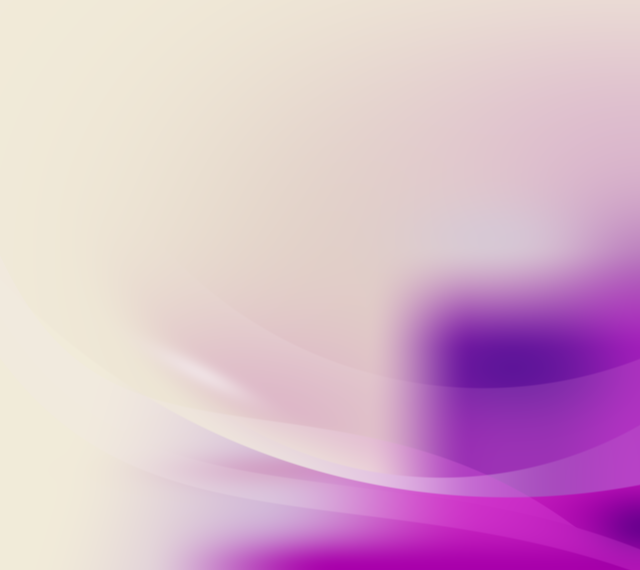
A Shadertoy shader for this background:

```glsl
#define CREAM vec3(0.945, 0.92, 0.85)
#define TAN vec3(0.87, 0.81, 0.76)
#define ROSE vec3(0.86, 0.72, 0.80)
#define LILAC vec3(0.82, 0.72, 0.85)
#define PURPLE vec3(0.56, 0.12, 0.68)
#define INDIGO vec3(0.37, 0.08, 0.60)
#define MAGENTA vec3(0.79, 0.15, 0.76)
#define DEEP_MAGENTA vec3(0.66, 0.0, 0.67)
#define SHEEN vec3(0.95, 0.91, 0.92)
#define RIBBON_OPACITY 0.30
#define EDGE_SOFTNESS 1.3

// Elliptical soft light, 1 at its centre
float glow(vec2 p, vec2 centre, vec2 size) {
    vec2 q = (p - centre) / size;
    return exp(-dot(q, q));
}

// Antialiased coverage of the side where d is positive
float cover(float d) {
    float w = EDGE_SOFTNESS / iResolution.y;
    return smoothstep(-w, w, d);
}

float circle(vec2 p, vec2 centre, float radius) {
    return radius - length(p - centre);
}

// Height of a swoosh: steep at the left, level, then falling
float swoosh(float x, float level, float rise, float decay, float fall) {
    return level + rise * exp(-x / decay) - fall * x * x * x * x;
}

// Cream field with rose light and the soft purple block
vec3 upperField(vec2 p, float sheetEdge) {
    vec3 col = mix(CREAM, TAN, 0.75 * glow(p, vec2(0.64, 0.54), vec2(0.38, 0.36)));
    col = mix(col, ROSE, 0.9 * glow(p, vec2(1.12, 0.74), vec2(0.45, 0.25)));
    float sheet = smoothstep(-0.04, 0.07, sheetEdge);
    col = mix(col, vec3(0.86, 0.70, 0.77), sheet * glow(p, vec2(0.47, 0.26), vec2(0.33, 0.20)));
    col = mix(col, vec3(0.68, 0.38, 0.72), 0.9 * glow(p, vec2(1.14, 0.49), vec2(0.19, 0.15)));
    col = mix(col, vec3(0.83, 0.79, 0.85), 0.7 * glow(p, vec2(0.87, 0.58), vec2(0.15, 0.07)));

    float block = smoothstep(0.64, 0.83, p.x) * (1.0 - smoothstep(0.38, 0.57, p.y));
    vec3 violet = mix(PURPLE, vec3(0.66, 0.12, 0.74), smoothstep(0.95, 1.12, p.x));
    violet = mix(violet, INDIGO, glow(p, vec2(0.90, 0.355), vec2(0.16, 0.09)));
    return mix(col, violet, block);
}

// Cream to lilac to magenta along the base
vec3 lowerField(vec2 p) {
    vec3 col = mix(CREAM, LILAC, smoothstep(0.05, 0.50, p.x - 0.3 * p.y));
    col = mix(col, vec3(0.80, 0.52, 0.70), 0.6 * glow(p, vec2(0.49, 0.175), vec2(0.16, 0.03)));
    col = mix(col, MAGENTA, smoothstep(0.45, 0.85, p.x));
    float floorLight = smoothstep(0.25, 0.60, p.x) * glow(p, vec2(p.x, 0.0), vec2(1.0, 0.055));
    col = mix(col, DEEP_MAGENTA, floorLight);
    col = mix(col, DEEP_MAGENTA, 0.9 * glow(p, vec2(1.10, 0.10), vec2(0.17, 0.07)));
    return mix(col, vec3(0.42, 0.0, 0.56), glow(p, vec2(1.13, 0.075), vec2(0.08, 0.05)));
}

void mainImage(out vec4 fragColor, in vec2 fragCoord) {
    vec2 p = fragCoord / iResolution.xy;
    p.x *= 512.0 / 456.0;

    // Three nested arcs split the sheets
    float arcA = circle(p, vec2(0.848, 1.079), 0.760);
    float arcB = circle(p, vec2(0.775, 0.864), 0.702);
    float arcC = circle(p, vec2(0.892, 1.357), 1.2295);

    vec3 col = upperField(p, arcB);
    float sheetFade = smoothstep(0.22, 0.50, p.x);
    col = mix(col, vec3(0.90, 0.58, 0.87), 0.17 * cover(-arcA) * sheetFade * smoothstep(0.6, 0.9, p.x));
    col = mix(col, SHEEN, 0.16 * cover(-arcA) * sheetFade * (1.0 - smoothstep(0.55, 0.85, p.x))
        * exp(arcA / 0.12));

    // Pale crescent between the two lower arcs
    float crescent = 0.10 * smoothstep(0.5, 0.8, p.x) + 0.60 * glow(p, vec2(0.68, p.y), vec2(0.20, 1.0));
    col = mix(col, vec3(0.86, 0.76, 0.90), crescent * cover(-arcB));
    col = mix(lowerField(p), col, cover(arcC));

    // Translucent ribbons
    float top = swoosh(p.x, 0.262, 0.290, 0.135, 0.180);
    float middle = swoosh(p.x, 0.145, 0.300, 0.190, 0.069);
    float bottom = swoosh(p.x, 0.094, 0.278, 0.205, 0.064);
    vec3 ribbonColor = mix(SHEEN, vec3(0.88, 0.32, 0.88), smoothstep(0.50, 0.90, p.x));
    float upperRibbon = cover(top - p.y) * cover(p.y - middle);
    float lowerRibbon = cover(middle - p.y) * cover(p.y - bottom);
    float wedge = cover(-arcC) * glow(p, vec2(0.48, 0.17), vec2(0.22, 0.10));
    col = mix(col, ribbonColor, RIBBON_OPACITY * upperRibbon * (1.0 - 0.8 * wedge));
    col = mix(col, ribbonColor, 0.8 * RIBBON_OPACITY * lowerRibbon);

    // Slanted highlight
    vec2 along = normalize(vec2(1.0, -0.5));
    vec2 q = p - vec2(0.351, 0.345);
    q = vec2(dot(q, along), dot(q, vec2(-along.y, along.x)));
    col = mix(col, SHEEN, 0.75 * glow(q, vec2(0.0), vec2(0.095, 0.018)));

    fragColor = vec4(col, 1.0);
}
```
